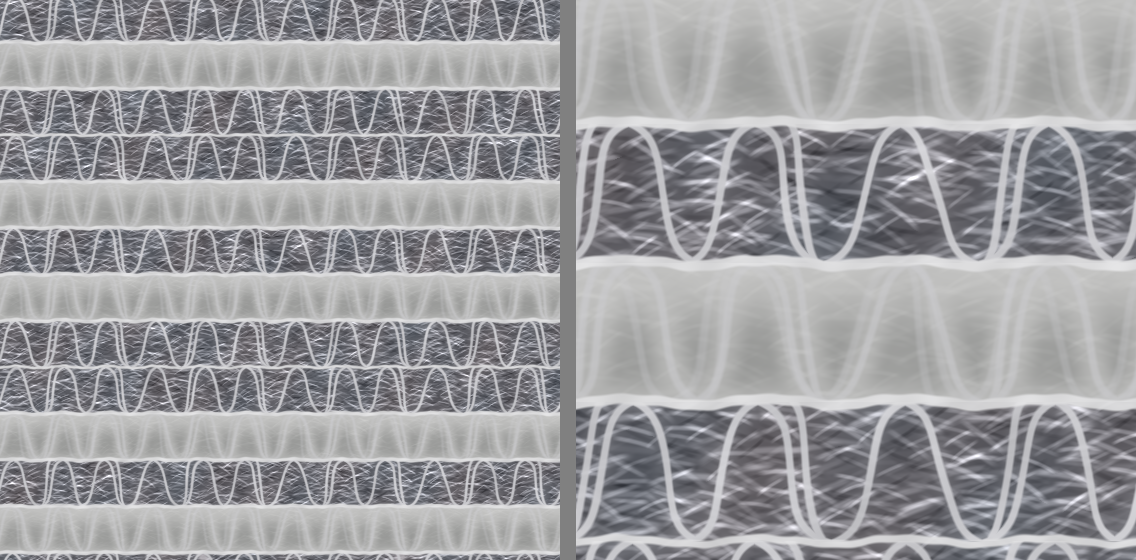
Left: the whole. Right: its middle third, enlarged.
Write a WebGL 1 fragment shader that draws this texture.

```glsl
precision mediump float;
// Woven shade screen: pale tape strips alternate with open, fibrous dark strips.
// Each strip carries a mirrored zigzag of thread made of curved legs, with a knotted
// cord between strips; cells of short curved hairs supply the fuzz and streaks.
uniform vec2 u_resolution;

const float ROWS = 12.07;          // strips down the canvas
const float ROW_START = 0.089;     // part of the first strip above the top edge
const float HALF_REPEAT = 1.513;   // mirrored half of the zigzag, in strip heights
const float ZIGZAG_PHASE = 3.34;   // mirror axis of the zigzag, in strip heights
const float LEG_WIDTH = 0.027;     // half widths, in strip heights
const float CORD_WIDTH = 0.034;
const float BEND_RATE = 13.0;      // how tightly legs round into loops
const float STRAND_CHANCE = 0.06;
const vec3 DARK = vec3(0.345, 0.345, 0.37);
const vec3 FIBRE = vec3(0.23, 0.23, 0.235);
const vec3 TAPE = vec3(0.765, 0.765, 0.76);
const vec3 HOLLOW = vec3(0.625, 0.628, 0.622);
const vec3 THREAD = vec3(0.80, 0.80, 0.815);
const vec3 CORD = vec3(0.87, 0.87, 0.875);
const vec3 STRAND = vec3(0.71, 0.69, 0.71);

vec3 hash3(vec2 p) {
  vec3 q = fract(p.xyx * vec3(0.1031, 0.1030, 0.0973));
  q += dot(q, q.yzx + 33.33);
  return fract((q.xxy + q.yzz) * q.zyx);
}

// Slow irregular wander from layered sines, about -1 to 1
float wander(vec2 p) {
  return (sin(p.x * 2.1 + p.y * 3.7) + sin(p.x * 4.3 - p.y * 2.9 + 1.7)
        + sin(p.x * 7.9 + p.y * 5.3 + 4.1)) / 3.0;
}

// One curved hair per cell, in several tilted layers of shrinking size
float hairs(vec2 p) {
  float sum = 0.0;
  for (int i = 0; i < 7; i++) {
    float layer = float(i);
    float tilt = 0.5 * sin(layer * 2.4);
    mat2 turn = mat2(cos(tilt), sin(tilt), -sin(tilt), cos(tilt));
    vec2 g = turn * p / (vec2(0.52, 0.19) * (1.0 - 0.08 * layer)) + layer * 7.3 + 40.0;
    vec3 h = hash3(floor(g) + layer * 19.0);
    vec2 l = fract(g) - 0.5;
    float y = (h.x - 0.5) * 0.4 + (h.y - 0.5) * l.x + (h.z - 0.5) * l.x * l.x;
    float line = 1.0 - smoothstep(0.03, 0.2, abs(l.y - y));
    float ends = 1.0 - smoothstep(0.25, 0.5, abs(l.x));
    sum += line * ends * mix(-0.35, 1.0, h.z);
  }
  return sum;
}

// Distance to a leg running from top (y = 0) to bottom (y = 1), curling at both ends
float leg(vec2 p, float top, float bottom, float bend) {
  float a = bend * exp(-BEND_RATE * p.y);
  float b = bend * exp(-BEND_RATE * (1.0 - p.y));
  float x = mix(top, bottom, p.y) + a - b;
  float slope = bottom - top - BEND_RATE * (a + b);
  return abs(p.x - x) / sqrt(1.0 + slope * slope);
}

float zigzag(vec2 p) {
  p.x = abs(mod(p.x + HALF_REPEAT, 2.0 * HALF_REPEAT) - HALF_REPEAT);
  float single = min(leg(p, 0.14, 0.38, -0.14), leg(p, 1.22, 1.39, -0.14));
  float paired = min(leg(p, 0.77, 0.66, 0.05), leg(p, 0.90, 0.76, 0.16));
  return min(single, paired);
}

// Tape strips fall on the second and fifth of every five
float isTape(float row) {
  return 1.0 - step(0.1, abs(abs(mod(row, 5.0) - 2.5) - 1.5));
}

float stroke(float d, float halfWidth, float soft) {
  return 1.0 - smoothstep(halfWidth - soft, halfWidth + soft, d);
}

void main() {
  vec2 uv = gl_FragCoord.xy / u_resolution;
  vec2 p = vec2(uv.x, 1.0 - uv.y) * ROWS + vec2(0.0, ROW_START);
  float row = floor(p.y);
  float soft = 0.6 * ROWS / u_resolution.y + 0.008;
  float tape = isTape(row);
  float fuzz = hairs(p);
  float drift = wander(p);

  // Threads shift a little from strip to strip
  float shift = 0.07 * (hash3(vec2(row, 5.0)).x - 0.5);
  vec2 q = vec2(p.x - ZIGZAG_PHASE + shift + 0.025 * drift, fract(p.y));
  float front = zigzag(q);
  float back = zigzag(vec2(q.x + 0.62, 1.0 - q.y));

  // Dark strip: fibres, tint and a few stray pale strands
  vec3 dark = DARK + FIBRE * fuzz + 0.03 * drift;
  dark += vec3(0.018, 0.0, -0.008) * wander(p * 0.6 + 8.0);
  vec2 cell = vec2(floor(p.x), row);
  vec3 h = hash3(cell + 11.0);
  float axis = fract(p.x) - 0.5 - 0.3 * (q.y - 0.5) * sign(h.y - 0.3);
  float strand = (1.0 - smoothstep(0.04, 0.17, abs(axis + 0.02 * drift)))
               * step(h.x, STRAND_CHANCE);
  dark = mix(dark, STRAND + 0.05 * fuzz, 0.8 * strand);
  dark = mix(dark, THREAD, 0.22 * exp(-front * 16.0));
  dark = mix(dark, THREAD + 0.05 * drift, 0.93 * stroke(front, LEG_WIDTH, soft));

  // Tape strip: shaded hollows between faint threads of both faces
  float hollow = smoothstep(0.0, 0.2, front) * smoothstep(0.05, 0.65, q.y)
               * (1.0 - 0.7 * smoothstep(0.75, 1.0, q.y));
  vec3 pale = mix(TAPE, HOLLOW, 0.3 * smoothstep(0.1, 0.6, q.y) + 0.7 * hollow);
  pale += 0.018 * fuzz + 0.015 * drift - 0.015;
  pale = mix(pale, THREAD, 0.5 * stroke(front, LEG_WIDTH, soft * 1.4));
  pale = mix(pale, THREAD, 0.28 * stroke(back, LEG_WIDTH, soft * 1.4));
  vec3 color = mix(dark, pale, tape);

  // Knotted cord along each strip boundary, heavier beside tape
  float edge = floor(p.y + 0.5);
  float bump = 0.018 * cos(q.x * 9.42478 / HALF_REPEAT) + 0.012 * wander(p * vec2(3.0, 0.2));
  float cordDistance = abs(p.y - edge + bump);
  float heavy = max(isTape(edge), isTape(edge - 1.0));
  float cord = stroke(cordDistance, CORD_WIDTH * mix(0.8, 1.1, heavy), soft);
  color = mix(color, CORD, 0.25 * exp(-cordDistance * 22.0));
  color = mix(color, CORD + 0.04 * wander(p * 2.3), 0.92 * cord);

  gl_FragColor = vec4(clamp(color, 0.0, 1.0), 1.0);
}
```
